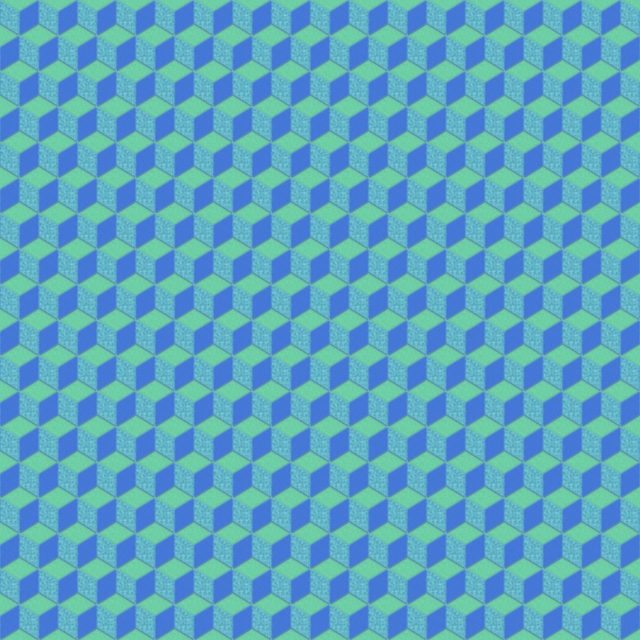
Write a WebGL 1 fragment shader that draws this pattern.

```glsl
precision highp float;

uniform vec2 u_resolution;

#define COLUMNS 16.5
#define ROWS 18.0
#define TOP_COLOR vec3(0.43, 0.81, 0.65)
#define LEFT_COLOR vec3(0.39, 0.71, 0.78)
#define RIGHT_COLOR vec3(0.27, 0.47, 0.84)
#define BEVEL_COLOR vec3(0.41, 0.73, 0.68)
#define CREASE_COLOR vec3(0.33, 0.51, 0.58)
#define SEAM_SOFTNESS 0.0024
#define CREASE_WIDTH 0.0021
#define BEVEL_WIDTH 0.0055
#define GRAIN_SCALE 270.0
#define GRAIN_AMOUNT 0.26

vec2 hashGradient(vec2 cell) {
    float h = fract(sin(dot(cell, vec2(127.1, 311.7))) * 4375.85);
    float angle = 6.2832 * h;
    return vec2(cos(angle), sin(angle));
}

float gradientNoise(vec2 p) {
    vec2 cell = floor(p);
    vec2 f = p - cell;
    vec2 w = f * f * (3.0 - 2.0 * f);
    float a = dot(hashGradient(cell), f);
    float b = dot(hashGradient(cell + vec2(1.0, 0.0)), f - vec2(1.0, 0.0));
    float c = dot(hashGradient(cell + vec2(0.0, 1.0)), f - vec2(0.0, 1.0));
    float d = dot(hashGradient(cell + vec2(1.0, 1.0)), f - vec2(1.0, 1.0));
    return mix(mix(a, b, w.x), mix(c, d, w.x), w.y);
}

// Offset from the nearest cube centre; a cube spans |x| < 1, |x| + |y| < 2
vec2 cubeLocal(vec2 p) {
    vec2 period = vec2(2.0, 6.0);
    vec2 evenRow = mod(p + vec2(1.0, 1.0), period) - 0.5 * period;
    vec2 oddRow = mod(p + vec2(0.0, -2.0), period) - 0.5 * period;
    return abs(evenRow.x) + abs(evenRow.y) < 2.0 ? evenRow : oddRow;
}

void main() {
    vec2 uv = gl_FragCoord.xy / u_resolution;
    vec2 unitsPerCanvas = vec2(2.0 * COLUMNS, 3.0 * ROWS);
    vec2 q = cubeLocal(uv * unitsPerCanvas);
    float ax = abs(q.x);
    float slopeScale = 1.0 / length(unitsPerCanvas);
    float softness = max(SEAM_SOFTNESS, 0.75 / u_resolution.y);

    // Signed distances to the face boundaries, in canvas units
    float innerSeam = q.y - ax;
    float outerSeam = 2.0 - ax - abs(q.y);
    float topDist = innerSeam > 0.0 ? min(innerSeam, outerSeam)
                                    : max(innerSeam, -outerSeam);
    topDist *= slopeScale;
    float sideDist = sign(q.x) * min(ax, 1.0 - ax) / unitsPerCanvas.x;
    // Above the top face lie the opposite faces of the next cubes
    if (innerSeam > 0.0 && q.y > 1.0) sideDist = -sideDist;

    // Grain is strongest on the left face
    float grain = gradientNoise(q / unitsPerCanvas * GRAIN_SCALE + 40.0);
    grain *= GRAIN_AMOUNT;
    vec3 left = LEFT_COLOR * (1.0 + grain * vec3(1.2, 0.8, 0.5));
    vec3 right = RIGHT_COLOR * (1.0 + 0.12 * grain);
    vec3 top = TOP_COLOR * (1.0 + 0.2 * grain);

    // Faces with soft seams and a dull bevel on the top
    float bevel = 1.0 - smoothstep(0.0, BEVEL_WIDTH, topDist);
    top = mix(top, BEVEL_COLOR, 0.8 * bevel);
    vec3 side = mix(left, right, smoothstep(-softness, softness, sideDist));
    float topMask = smoothstep(-softness, softness, topDist);
    vec3 color = mix(side, top, topMask);

    // Dark crease under each cube
    float crease = 1.0 - smoothstep(0.0, max(CREASE_WIDTH, softness),
                                    outerSeam * slopeScale);
    color = mix(color, CREASE_COLOR, 0.6 * crease);

    // Pale speck where the creases cross
    vec2 bottom = vec2(q.x, q.y + 2.0) / unitsPerCanvas;
    vec2 shoulder = vec2(1.0 - ax, q.y - 1.0) / unitsPerCanvas;
    float cornerDist = min(length(bottom), length(shoulder));
    float speck = 1.0 - smoothstep(0.0006, 0.0022, cornerDist);
    color = mix(color, vec3(0.66, 0.78, 0.80), 0.5 * speck);

    gl_FragColor = vec4(color, 1.0);
}
```
